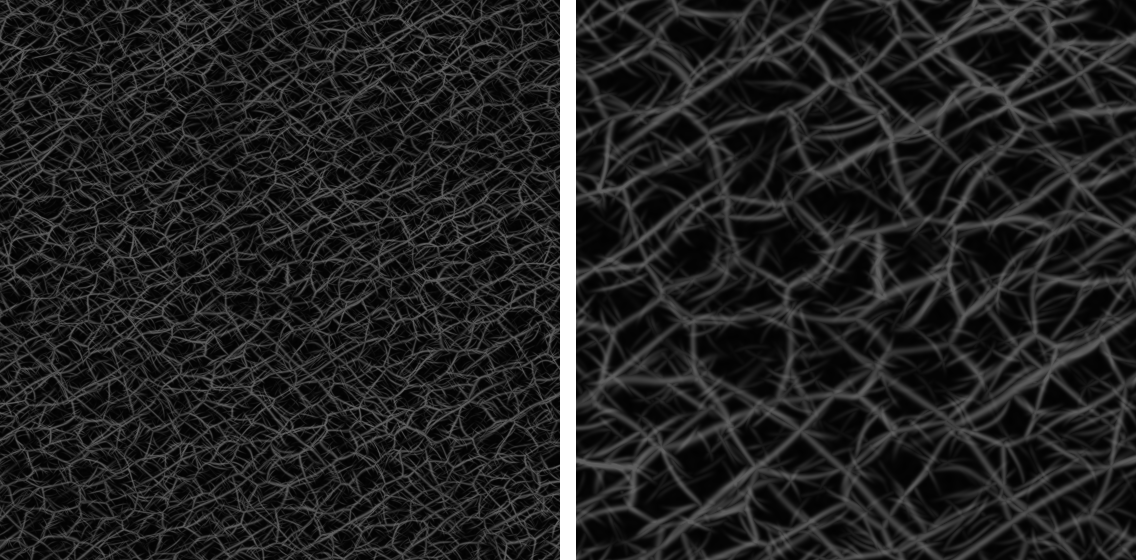
Left: the whole. Right: its middle third, enlarged.
Write a WebGL 1 fragment shader that draws this texture.

```glsl
precision highp float;
// Black grained leather: dark pits between a web of soft grey creases and fine wrinkles.
uniform vec2 u_resolution;

const float PIT_TONE = 0.014;
const float MAX_TONE = 0.37;
const float RISING = 0.58;    // main crease direction, radians
const float FALLING = -0.74;  // crossing crease direction, radians

vec2 hash2(vec2 p) {
  vec3 h = fract(p.xyx * vec3(0.1031, 0.1030, 0.0973));
  h += dot(h, h.yzx + 33.33);
  return fract((h.xx + h.yz) * h.zy);
}

vec2 rotate(vec2 p, float angle) {
  float c = cos(angle), s = sin(angle);
  return vec2(c * p.x + s * p.y, c * p.y - s * p.x);
}

float cornerSlope(vec2 corner, vec2 offset) {
  float angle = 6.2832 * hash2(corner + 71.0).x;
  return dot(vec2(cos(angle), sin(angle)), offset);
}

// Gradient noise, about -0.7 to 0.7
float noise(vec2 p) {
  vec2 i = floor(p), f = p - i;
  vec2 u = f * f * f * (f * (f * 6.0 - 15.0) + 10.0);
  vec2 e = vec2(1.0, 0.0);
  float low = mix(cornerSlope(i, f), cornerSlope(i + e, f - e), u.x);
  float high = mix(cornerSlope(i + e.yx, f - e.yx), cornerSlope(i + 1.0, f - 1.0), u.x);
  return mix(low, high, u.y);
}

vec2 warp(vec2 p, float frequency, float amount) {
  vec2 q = p * frequency;
  return p + amount * vec2(noise(q + 13.7), noise(q + 47.3));
}

float softLine(float dist, float width) {
  float x = dist / width;
  return exp(-x * x);
}

// Distance to the nearest border of stretched random cells, in units of p
float cellBorder(vec2 p, vec2 frequency) {
  vec2 q = p * frequency, cell = floor(q), nearest = vec2(0.0);
  float best = 100.0;
  for (int y = -1; y <= 1; y++) {
    for (int x = -1; x <= 1; x++) {
      vec2 id = cell + vec2(x, y);
      vec2 toSite = id + 0.1 + 0.8 * hash2(id) - q;
      float d = dot(toSite, toSite);
      if (d < best) { best = d; nearest = toSite; }
    }
  }
  float border = 100.0;
  for (int y = -2; y <= 2; y++) {
    for (int x = -2; x <= 2; x++) {
      vec2 id = cell + vec2(x, y);
      vec2 toSite = id + 0.1 + 0.8 * hash2(id) - q;
      vec2 gap = toSite - nearest;
      if (dot(gap, gap) > 0.0001) {
        vec2 normal = normalize(gap);
        border = min(border, dot(0.5 * (toSite + nearest), normal) / length(normal * frequency));
      }
    }
  }
  return border;
}

// Long wavering creases that fade in and out along their run
float creases(vec2 p, float angle, float spacing, float width, float seed) {
  vec2 q = rotate(p, angle);
  q.y += 0.035 * noise(q * vec2(3.0, 4.0) + seed) + 0.010 * noise(q * 14.0 + seed);
  float row = floor(q.y / spacing);
  float shift = 0.5 * (hash2(vec2(row, seed)).x - 0.5);
  float dist = abs(fract(q.y / spacing) - 0.5 - shift) * spacing;
  float strength = smoothstep(-0.25, 0.3, noise(vec2(q.x * 6.0, row * 7.31) + seed));
  return strength * softLine(dist, width);
}

// Short bent wrinkles, one per grid cell, along either crease direction
float wrinkles(vec2 p, float frequency, float width, float seed) {
  vec2 q = p * frequency + seed, cell = floor(q);
  float tone = 0.0;
  for (int y = -1; y <= 1; y++) {
    for (int x = -1; x <= 1; x++) {
      vec2 id = cell + vec2(x, y);
      vec2 place = hash2(id + seed), look = hash2(id + seed + 19.0);
      float angle = mix(FALLING, RISING, step(0.5, look.x)) + 0.9 * (look.y - 0.5);
      vec2 s = rotate(q - id - place, angle);
      s.y += (place.x - 0.5) * 0.7 * s.x * s.x;
      float taper = 1.0 - smoothstep(0.3, 0.95, abs(s.x));
      float bright = 0.45 + 0.55 * fract(look.x * 7.0 + place.y);
      tone = max(tone, bright * taper * softLine(s.y / frequency, width));
    }
  }
  return tone;
}

void main() {
  vec2 p = gl_FragCoord.xy / min(u_resolution.x, u_resolution.y);
  vec2 skin = warp(warp(p, 5.0, 0.025), 24.0, 0.009);

  // Crease web around the pits
  float border = cellBorder(rotate(skin, 0.4), vec2(18.0, 27.0));
  float webTone = 0.25 + 0.16 * noise(p * 27.0);
  float tone = webTone * softLine(border, 0.0022);
  tone = max(tone, 0.31 * creases(p, RISING, 0.052, 0.0023, 3.4));
  tone = max(tone, 0.26 * creases(p, FALLING, 0.050, 0.0020, 8.6));

  // Wrinkles gather beside the creases and thin out inside the pits
  float nearCrease = 1.0 - smoothstep(0.003, 0.017, border);
  float fine = max(wrinkles(p, 58.0, 0.0014, 5.0), wrinkles(p, 66.0, 0.0014, 31.0));
  tone = max(tone, 0.27 * wrinkles(skin, 34.0, 0.0018, 12.0));
  tone += 0.21 * fine * mix(0.3, 1.0, nearCrease) * (1.0 - 1.6 * tone);

  // Faint grain and slow unevenness
  tone *= 1.0 + 0.25 * noise(p * 6.0 + 5.0);
  tone += PIT_TONE + 0.012 * noise(p * 190.0);
  gl_FragColor = vec4(vec3(clamp(tone, 0.0, MAX_TONE)), 1.0);
}
```
